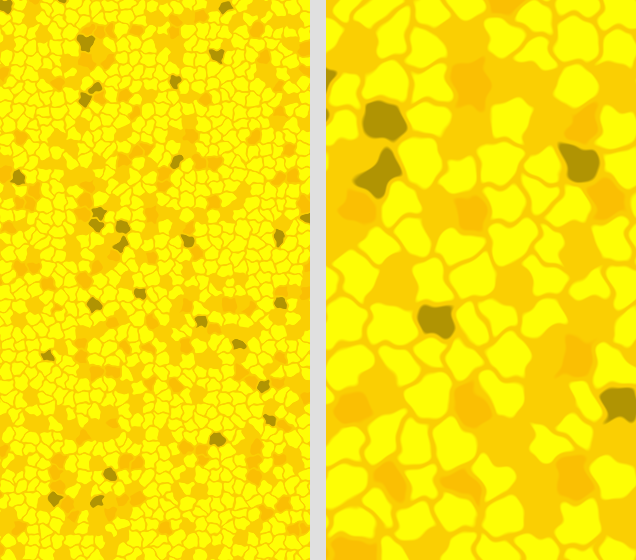
Left: the whole. Right: its middle third, enlarged.
Write a Shadertoy shader that draws this pattern.

```glsl
const float CELLS_PER_HEIGHT = 43.0;
const float JITTER = 0.72;
const vec3 LEMON = vec3(0.995, 0.995, 0.02);
const vec3 GOLD = vec3(0.98, 0.81, 0.01);
const vec3 AMBER = vec3(0.98, 0.75, 0.01);
const vec3 OLIVE = vec3(0.69, 0.58, 0.01);

float hash1(vec2 p) {
    vec3 q = fract(vec3(p.xyx) * 0.1031);
    q += dot(q, q.yzx + 33.33);
    return fract((q.x + q.y) * q.z);
}

vec2 hash2(vec2 p) {
    return vec2(hash1(p + 17.3), hash1(p + 71.9));
}

// Layered sines that make straight cell borders wavy
vec2 wobble(vec2 p, float amount) {
    vec2 broad = sin(p.yx * vec2(6.1, 5.7) + 1.7 * sin(p * 1.3));
    vec2 fine = sin(p.yx * vec2(9.7, 10.3) + p * vec2(4.1, -3.7));
    return p + amount * (broad + 0.45 * fine);
}

vec2 seedOffset(vec2 cell, float jitter) {
    return 0.5 + jitter * (hash2(cell) - 0.5);
}

// Cellular noise: xy = id of the nearest cell, z = distance to its border
vec3 cellular(vec2 p, float jitter) {
    vec2 base = floor(p);
    vec2 local = p - base;
    vec2 nearest = vec2(0.0);
    vec2 toNearest = vec2(8.0);
    for (int y = -1; y <= 1; y++) {
        for (int x = -1; x <= 1; x++) {
            vec2 cell = vec2(x, y);
            vec2 toSeed = cell + seedOffset(base + cell, jitter) - local;
            if (dot(toSeed, toSeed) < dot(toNearest, toNearest)) {
                toNearest = toSeed;
                nearest = cell;
            }
        }
    }
    float border = 8.0;
    for (int y = -2; y <= 2; y++) {
        for (int x = -2; x <= 2; x++) {
            vec2 cell = nearest + vec2(x, y);
            vec2 toSeed = cell + seedOffset(base + cell, jitter) - local;
            vec2 gap = toSeed - toNearest;
            if (dot(gap, gap) > 0.0001) {
                float d = dot(0.5 * (toSeed + toNearest), normalize(gap));
                // Smooth minimum rounds the corners
                float h = max(0.12 - abs(border - d), 0.0);
                border = min(border, d) - h * h / 0.48;
            }
        }
    }
    return vec3(base + nearest, border);
}

// Slow drift that gathers the golden cells into patches
float patchiness(vec2 cell) {
    return sin(cell.x * 0.71 + 2.0 * sin(cell.y * 0.37))
         * sin(cell.y * 0.63 + 1.6 * sin(cell.x * 0.43));
}

vec3 cellColor(vec2 cell) {
    float pick = hash1(cell + 5.7);
    float cluster = 1.0 + 0.75 * patchiness(cell);
    if (pick < 0.028) return OLIVE;
    if (pick < 0.028 + 0.10 * cluster) return AMBER;
    if (pick < 0.028 + 0.26 * cluster) return GOLD;
    return LEMON;
}

void mainImage(out vec4 fragColor, in vec2 fragCoord) {
    vec2 p = fragCoord / iResolution.y * CELLS_PER_HEIGHT;
    float pixel = CELLS_PER_HEIGHT / iResolution.y;
    vec3 cell = cellular(wobble(p, 0.075), JITTER);

    // Soft golden seams between the cells
    float softness = max(0.045, 0.6 * pixel);
    float fill = smoothstep(0.07 - softness, 0.07 + softness, cell.z);
    vec3 color = mix(GOLD, cellColor(cell.xy), fill);
    fragColor = vec4(color, 1.0);
}
```
